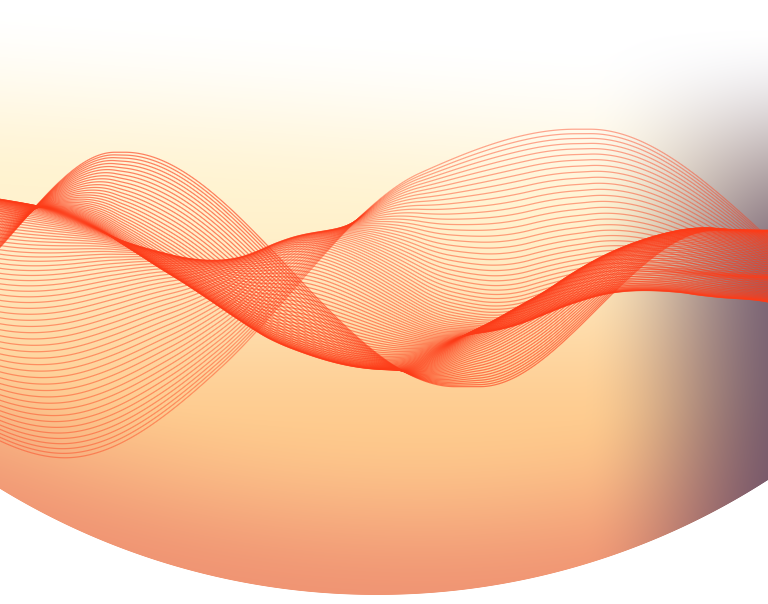
Reproduce this background procedurally as a Shadertoy shader.

```glsl
const vec2 GRID = vec2(768.0, 603.0); // design units, y runs downward
const int STRANDS = 100;

const vec3 WHITE = vec3(1.0);
const vec3 CREAM = vec3(1.0, 0.95, 0.81);
const vec3 APRICOT = vec3(0.995, 0.79, 0.55);
const vec3 CORAL = vec3(0.94, 0.58, 0.45);
const vec3 DUSK = vec3(0.36, 0.28, 0.40);
const vec3 INK = vec3(0.99, 0.23, 0.09);

// Edge of the ribbon that crests at the left
float crestEdge(float x) {
    return 302.0 - 150.0 * smoothstep(-80.0, 115.0, x)
        + 234.0 * smoothstep(125.0, 455.0, x)
        - 156.0 * smoothstep(480.0, 715.0, x);
}

// Edge of the ribbon that dips at the left
float dipEdge(float x) {
    return 360.0 + 97.0 * smoothstep(-180.0, 65.0, x)
        - 220.0 * smoothstep(65.0, 420.0, x)
        - 108.0 * smoothstep(220.0, 575.0, x)
        + 220.0 * smoothstep(590.0, 950.0, x);
}

// How strongly the sheet doubles back on itself
float foldAmount(float x) {
    return 170.0 * smoothstep(-60.0, 170.0, x)
        - 325.0 * smoothstep(260.0, 530.0, x)
        + 110.0 * smoothstep(560.0, 820.0, x);
}

// Vertical sag of the strands between both edges
float sagAmount(float x) {
    return -165.0 + 180.0 * smoothstep(-100.0, 290.0, x)
        + 50.0 * smoothstep(270.0, 450.0, x)
        + 15.0 * smoothstep(560.0, 680.0, x)
        - 30.0 * smoothstep(690.0, 800.0, x);
}

// Cubic coefficients of the sheet at one x
vec4 sheetAt(float x) {
    float a = crestEdge(x);
    float b = dipEdge(x);
    return vec4(0.5 * (a + b), 0.5 * (b - a), foldAmount(x), sagAmount(x));
}

// Weights of those coefficients for strand position t in [-1, 1]
vec4 strandBasis(float t) {
    return vec4(1.0, t, t * t * t - t, 1.0 - t * t);
}

// Antialiased coverage of a stroke of the given width
float strokeCoverage(float dist, float width, float pixel) {
    float soft = clamp((0.5 * (width + pixel) - abs(dist)) / pixel, 0.0, 1.0);
    return soft * min(1.0, width / pixel);
}

// Light passing between all strands of the ribbon
float ribbonTransmittance(vec2 p, float pixel) {
    vec4 sheet = sheetAt(p.x);
    vec4 sheetSlope = sheetAt(p.x + 0.5) - sheetAt(p.x - 0.5);
    float light = 1.0;
    for (int i = 0; i < STRANDS; i++) {
        float s = 2.0 * float(i) / float(STRANDS - 1) - 1.0;
        float t = s * (1.3 - 0.3 * s * s);
        vec4 basis = strandBasis(t);
        float slope = dot(sheetSlope, basis);
        float dist = (p.y - dot(sheet, basis)) * inversesqrt(1.0 + slope * slope);
        float opacity = mix(0.62, 0.44, 0.5 + 0.5 * t);
        light *= 1.0 - opacity * strokeCoverage(dist, 1.25, pixel);
    }
    return light;
}

// Bright crease inside the right end of the ribbon
float creaseInk(vec2 p) {
    float centre = 267.0 + 10.0 * smoothstep(600.0, 780.0, p.x);
    float dist = p.y - centre;
    return 0.8 * exp(-dist * dist / 9.0) * smoothstep(610.0, 740.0, p.x);
}

// Warm sky with a dusky right side
vec3 skyColor(vec2 p) {
    float lift = 30.0 * (1.0 - p.x / 400.0);
    float offAxis = (p.x - 420.0) / 420.0;
    vec3 color = mix(WHITE, CREAM, smoothstep(30.0, 230.0, p.y + lift));
    color = mix(color, APRICOT, smoothstep(190.0, 450.0, p.y));
    color = mix(color, CORAL, smoothstep(420.0, 610.0, p.y + 80.0 * offAxis * offAxis));
    float dusk = smoothstep(580.0, 800.0, p.x) * smoothstep(20.0, 300.0, p.y);
    return mix(color, DUSK, 0.85 * dusk);
}

void mainImage(out vec4 fragColor, in vec2 fragCoord) {
    vec2 uv = fragCoord / iResolution.xy;
    vec2 p = vec2(uv.x, 1.0 - uv.y) * GRID;
    float pixel = GRID.x / iResolution.x;

    vec3 color = skyColor(p);
    color = mix(INK, color, ribbonTransmittance(p, pixel));
    color = mix(color, INK, creaseInk(p));

    // Round lower border
    float outside = length(p - vec2(377.0, -129.5)) - 723.5;
    color = mix(color, WHITE, smoothstep(-0.5 * pixel, 0.5 * pixel, outside));
    fragColor = vec4(color, 1.0);
}
```
